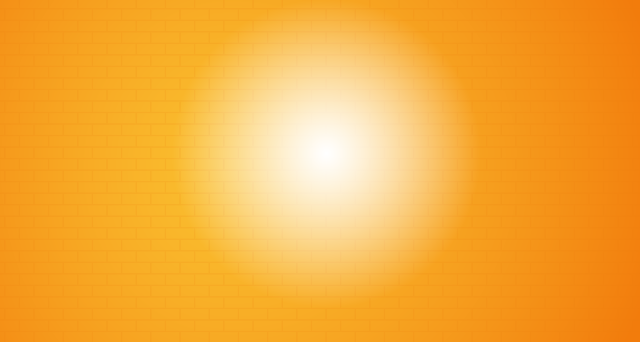
Reproduce this background procedurally as a Shadertoy shader.

```glsl
// Orange brick wall with faint mortar lines, lit by a round white glow.

#define GLOW_CENTER vec2(0.510, 0.551)   // fraction of the canvas
#define GLOW_RADIUS 0.452                // in canvas heights
#define WARM_CENTER vec2(0.360, 0.510)   // fraction of the canvas
#define WARM_RADIUS 1.20                 // in canvas heights
#define BRICK_SIZE vec2(0.0854, 0.0337)  // in canvas heights
#define BRICK_OFFSET vec2(0.0140, 0.0256) // from the top left corner
#define MORTAR_WIDTH 0.0042
#define MORTAR_STRENGTH 0.13

const vec3 YELLOW = vec3(0.980, 0.750, 0.185);
const vec3 ORANGE = vec3(0.952, 0.510, 0.060);
const vec3 MORTAR = vec3(0.920, 0.480, 0.045);
const vec3 LIGHT = vec3(1.0);

// Wall tint: yellow left of the middle, deep orange towards the sides.
vec3 wallColor(vec2 p, float aspect) {
    vec2 d = p - WARM_CENTER * vec2(aspect, 1.0);
    d *= vec2(d.x < 0.0 ? 1.25 : 1.0, 1.1);
    float fade = pow(length(d) / WARM_RADIUS, 1.35);
    return mix(YELLOW, ORANGE, min(fade, 1.1));
}

// Running bond: every second row is shifted by half a brick.
float mortarMask(vec2 p, float pixel) {
    vec2 q = (vec2(p.x, 1.0 - p.y) - BRICK_OFFSET) / BRICK_SIZE;
    q.x -= 0.5 * mod(floor(q.y), 2.0);
    vec2 edge = (0.5 - abs(fract(q) - 0.5)) * BRICK_SIZE;
    vec2 halfWidth = vec2(0.5 * MORTAR_WIDTH);
    vec2 line = 1.0 - smoothstep(halfWidth - 0.5 * pixel, halfWidth + 0.5 * pixel, edge);
    return max(line.x, line.y);
}

// Nearly linear falloff with a fuller core.
float glowAmount(vec2 p, float aspect) {
    float r = length(p - GLOW_CENTER * vec2(aspect, 1.0));
    float t = clamp(1.0 - r / GLOW_RADIUS, 0.0, 1.0);
    return t * (1.0 + 0.35 * t * (1.0 - t));
}

void mainImage(out vec4 fragColor, in vec2 fragCoord) {
    float pixel = 1.0 / iResolution.y;
    float aspect = iResolution.x * pixel;
    vec2 p = fragCoord * pixel;

    // The light lies over the wall and washes out its joints.
    vec3 color = wallColor(p, aspect);
    color = mix(color, MORTAR, MORTAR_STRENGTH * mortarMask(p, pixel));
    color = mix(color, LIGHT, glowAmount(p, aspect));
    fragColor = vec4(color, 1.0);
}
```
